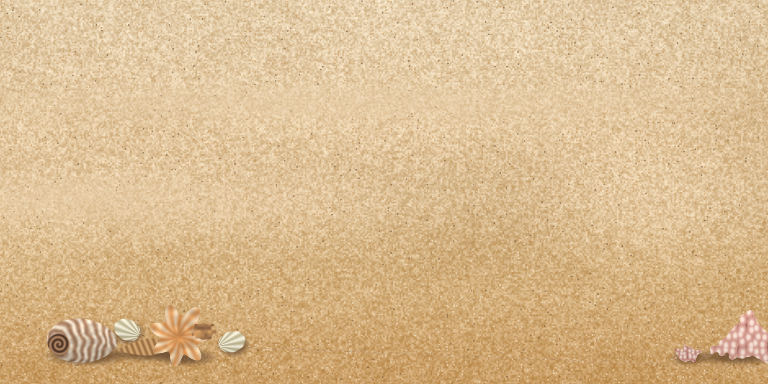
A Shadertoy shader for this texture:

```glsl
#define GRAIN_SCALE 235.0
#define GRAIN_AMOUNT 0.17
#define SPECK_SCALE 130.0
#define SHADOW_TINT vec3(0.36, 0.25, 0.16)
#define CREAM vec3(0.94, 0.88, 0.77)
#define ORANGE vec3(0.82, 0.54, 0.29)
#define BROWN vec3(0.45, 0.31, 0.22)
#define PINK vec3(0.84, 0.62, 0.57)

float hash(vec2 p) {
    vec3 q = fract(p.xyx * 0.1031);
    q += dot(q, q.yzx + 33.33);
    return fract((q.x + q.y) * q.z);
}

float noise(vec2 p) {
    vec2 i = floor(p), f = fract(p);
    f = f * f * (3.0 - 2.0 * f);
    return mix(mix(hash(i), hash(i + vec2(1, 0)), f.x),
               mix(hash(i + vec2(0, 1)), hash(i + vec2(1, 1)), f.x), f.y);
}

float ellipse(vec2 p, vec2 r) { return (length(p / r) - 1.0) * min(r.x, r.y); }

float blob(vec2 p, vec2 c, vec2 r) { return exp(-dot((p - c) / r, (p - c) / r)); }

vec2 turn(vec2 p, float a) {
    return vec2(cos(a) * p.x + sin(a) * p.y, cos(a) * p.y - sin(a) * p.x);
}

float cover(float d) {
    float aa = 0.8 / iResolution.y;
    return smoothstep(aa, -aa, d);
}

void shadow(inout vec3 col, vec2 p, vec2 c, vec2 r) {
    float s = smoothstep(0.012, -0.01, ellipse(p - c, r));
    col = mix(col, SHADOW_TINT, 0.7 * s);
}

vec3 sand(vec2 p) {
    // Broad tone: pale above, golden below, with soft drifts
    vec3 col = mix(vec3(0.79, 0.62, 0.40), vec3(0.83, 0.69, 0.49), smoothstep(0.0, 0.28, p.y));
    col = mix(col, vec3(0.88, 0.77, 0.61), smoothstep(0.22, 0.52, p.y));
    col = mix(col, vec3(0.89, 0.80, 0.66), smoothstep(0.6, 1.0, p.y));
    float drift = 0.035 * blob(p, vec2(0.25, 0.46), vec2(0.5, 0.1))
                + 0.025 * blob(p, vec2(1.75, 0.46), vec2(0.3, 0.15))
                + 0.02 * blob(p, vec2(0.95, 0.72), vec2(0.6, 0.1))
                - 0.055 * blob(p, vec2(1.27, 0.4), vec2(0.3, 0.14))
                - 0.03 * blob(p, vec2(2.0, 0.55), vec2(0.2, 0.5));
    drift += 0.03 * (noise(p * vec2(3.0, 9.0)) - 0.5);
    col += drift * vec3(0.8, 1.0, 1.25);

    // Fine grains, calmer along the smooth bands
    float calm = blob(p, vec2(0.9, 0.73), vec2(0.9, 0.05))
               + blob(p, vec2(0.2, 0.48), vec2(0.5, 0.06));
    float rough = 1.0 - 0.5 * min(calm, 1.0);
    float g = noise(p * GRAIN_SCALE) + 0.5 * noise(p * GRAIN_SCALE * 0.5 + 41.0) - 0.75;
    col += GRAIN_AMOUNT * rough * g * vec3(0.75, 1.0, 1.3);

    // Scattered amber, dark and bright specks
    vec2 id = floor(p * SPECK_SCALE);
    vec2 f = fract(p * SPECK_SCALE) - 0.3 - 0.4 * vec2(hash(id + 7.0), hash(id + 19.0));
    float kind = hash(id + 3.0);
    float dot1 = smoothstep(0.42, 0.15, length(f)) * rough;
    col = mix(col, vec3(0.76, 0.55, 0.28), 0.45 * dot1 * step(kind, 0.14));
    col = mix(col, vec3(0.48, 0.35, 0.22), 0.6 * dot1 * step(0.985, kind));
    return mix(col, vec3(0.97, 0.91, 0.81), 0.55 * dot1 * step(abs(kind - 0.5), 0.04));
}

void whelk(inout vec3 col, vec2 p) {
    shadow(col, p, vec2(0.225, 0.074), vec2(0.08, 0.02));
    vec2 q = turn(p - vec2(0.207, 0.113), -0.04);
    float t = clamp((q.x + 0.085) / 0.185, 0.0, 1.0);
    float d = abs(q.y) - 0.123 * sqrt(t) * pow(1.0 - t, 0.6);
    vec2 s = p - vec2(0.153, 0.103);
    float r = length(s * vec2(1.0, 0.75));
    float band = 0.5 + 0.5 * sin(r * 330.0 + 5.0 * noise(p * 45.0));
    vec3 paint = mix(vec3(0.62, 0.47, 0.36), vec3(0.87, 0.81, 0.73), band);
    paint *= 0.9 + 2.4 * q.y + 0.2 * noise(p * 130.0);
    // Dark coiled spire
    float coil = 0.5 + 0.5 * sin(length(s) * 500.0 - atan(s.y, s.x));
    paint = mix(paint, mix(BROWN * 0.65, vec3(0.68, 0.51, 0.38), coil),
                smoothstep(0.032, 0.025, length(s)));
    col = mix(col, paint, cover(max(d, -q.x - 0.085)));
}

void scallop(inout vec3 col, vec2 p, vec2 c, float tilt) {
    shadow(col, p, c + vec2(0.004, -0.008), vec2(0.033, 0.025));
    vec2 q = turn(p - c, tilt);
    vec2 hinge = q + vec2(0.034, 0.0);
    float a = atan(hinge.y, hinge.x + 0.006);
    float rib = 0.5 + 0.5 * cos(a * 20.0);
    float d = ellipse(q, vec2(0.034, 0.026)) - 0.0015 * rib;
    vec3 paint = mix(vec3(0.76, 0.72, 0.58), vec3(0.97, 0.95, 0.87), rib);
    col = mix(col, paint * (0.97 + 2.0 * (p.y - c.y)), cover(d));
}

void frilled(inout vec3 col, vec2 p) {
    // Tapered tail
    shadow(col, p, vec2(0.39, 0.08), vec2(0.075, 0.015));
    vec2 q = turn(p - vec2(0.365, 0.094), 0.1);
    float rings = 0.5 + 0.5 * sin(q.x * 420.0 + q.y * 120.0);
    vec3 paint = mix(vec3(0.61, 0.43, 0.26), vec3(0.83, 0.66, 0.45), rings);
    col = mix(col, paint, cover(ellipse(q, vec2(0.06, 0.007 + 0.2 * max(q.x + 0.06, 0.0)))));

    // Pleated body with pointed frills
    shadow(col, p, vec2(0.485, 0.07), vec2(0.055, 0.016));
    q = p - vec2(0.465, 0.122);
    float a = atan(q.y, q.x), r = length(q);
    float lobe = pow(abs(cos(3.5 * (a - 1.88))), 2.0);
    float rim = mix(0.054, 0.087, lobe) * (0.95 + 0.1 * cos(a - 0.9));
    float fold = 0.5 + 0.5 * sin(a * 14.0 + r * 55.0);
    paint = mix(ORANGE, CREAM, 0.75 * fold * smoothstep(0.0, 0.06, r) + 0.15 * lobe);
    paint *= 0.88 + 0.22 * noise(p * 70.0);
    col = mix(col, paint, cover(r - rim));
    // Knobbly crown
    q = p - vec2(0.53, 0.137);
    float knob = noise(p * 110.0);
    col = mix(col, mix(BROWN, vec3(0.9, 0.68, 0.42), knob),
              cover(ellipse(q, vec2(0.029, 0.021)) + 0.012 * (knob - 0.5)));
}

vec3 spines(vec2 p, float scale) {
    // Nearest bump gives bright tips and rosy hollows
    vec2 g = p * scale, i = floor(g);
    float near = 2.0;
    for (int k = 0; k < 9; k++) {
        vec2 cell = i + vec2(k % 3 - 1, k / 3 - 1);
        vec2 tip = cell + 0.2 + 0.6 * vec2(hash(cell), hash(cell + 51.0));
        near = min(near, length((g - tip) * vec2(1.0, 0.75)));
    }
    vec3 paint = mix(vec3(0.98, 0.89, 0.84), PINK, smoothstep(0.1, 0.5, near));
    return mix(paint, vec3(0.58, 0.34, 0.32), smoothstep(0.5, 0.85, near));
}

void spinyShells(inout vec3 col, vec2 p) {
    shadow(col, p, vec2(1.925, 0.071), vec2(0.09, 0.015));
    vec2 q = p - vec2(1.945, 0.115);
    float d = max(dot(q, vec2(-0.72, 0.69)) - 0.048, dot(q, vec2(0.78, 0.62)) - 0.058);
    d = max(d, max(-q.y - 0.05 - 0.12 * q.x, -q.x - 0.104));
    d += 0.022 * (noise(p * 75.0) - 0.4);
    col = mix(col, spines(p, 52.0) * (0.98 + 0.8 * q.y), cover(d));

    shadow(col, p, vec2(1.793, 0.068), vec2(0.03, 0.013));
    d = ellipse(p - vec2(1.79, 0.078), vec2(0.031, 0.021)) + 0.012 * (noise(p * 120.0) - 0.5);
    col = mix(col, spines(p, 95.0) * 0.92, cover(d));
}

void mainImage(out vec4 fragColor, in vec2 fragCoord) {
    vec2 p = fragCoord / iResolution.y;
    vec3 col = sand(p);
    whelk(col, p);
    scallop(col, p, vec2(0.331, 0.141), 2.7);
    frilled(col, p);
    scallop(col, p, vec2(0.604, 0.11), 0.3);
    spinyShells(col, p);
    fragColor = vec4(clamp(col, 0.0, 1.0), 1.0);
}
```
